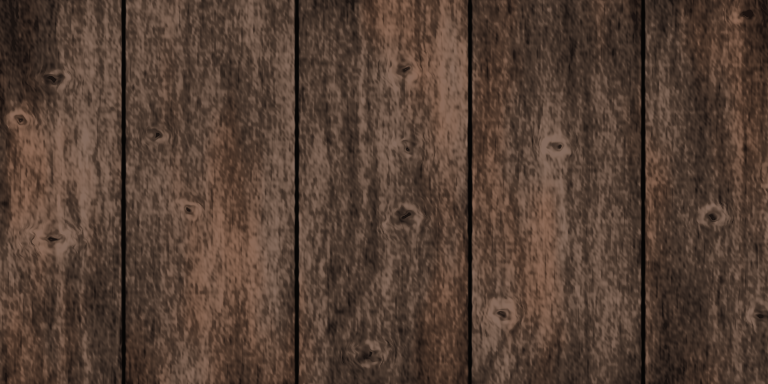
This texture is drawn by a Shadertoy shader. Its source:

```glsl
// Dark, weathered wooden planks standing upright, with grain, knots and narrow black gaps.

const float PLANK_WIDTH = 0.451;    // in canvas heights
const float FIRST_GAP = 0.322;
const float GAP_HALF_WIDTH = 0.0050;
const int KNOTS_PER_PLANK = 4;

const vec3 GAP_COLOR = vec3(0.025, 0.018, 0.016);
const vec3 DARK_WOOD = vec3(0.10, 0.073, 0.063);
const vec3 MID_WOOD = vec3(0.31, 0.238, 0.194);
const vec3 PALE_WOOD = vec3(0.52, 0.42, 0.365);
const vec3 WARM_TINT = vec3(1.06, 0.985, 0.93);

float hash(vec2 p) {
    vec3 q = fract(vec3(p.xyx) * 0.1031);
    q += dot(q, q.yzx + 33.33);
    return fract((q.x + q.y) * q.z);
}

float noise(vec2 p) {
    vec2 cell = floor(p), f = fract(p);
    f = f * f * (3.0 - 2.0 * f);
    float low = mix(hash(cell), hash(cell + vec2(1, 0)), f.x);
    float high = mix(hash(cell + vec2(0, 1)), hash(cell + vec2(1, 1)), f.x);
    return mix(low, high, f.y);
}

float fbm(vec2 p) {
    float sum = 0.0, weight = 0.5;
    for (int i = 0; i < 4; i++) {
        sum += weight * noise(p);
        p = p * 2.03 + 17.3;
        weight *= 0.5;
    }
    return sum / 0.9375;
}

// Tone change of the knots; also bends the grain position around each one.
float knots(vec2 p, float id, inout vec2 grain) {
    float tone = 0.0;
    for (int i = 0; i < KNOTS_PER_PLANK; i++) {
        vec2 seed = vec2(id * 7.0 + 61.0, float(i) * 13.0 + 5.0);
        if (hash(seed) > 0.72) continue;
        vec2 center = vec2(PLANK_WIDTH * mix(0.14, 0.86, hash(seed + 1.7)),
                           (float(i) + mix(0.1, 0.9, hash(seed + 3.1))) / float(KNOTS_PER_PLANK));
        float radius = mix(0.008, 0.016, hash(seed + 5.9));
        vec2 d = p - center;
        vec2 q = d / (radius * vec2(mix(1.0, 1.7, hash(seed + 8.3)), 1.0));
        q += 1.3 * (vec2(noise(p * 65.0), noise(p * 65.0 + 40.0)) - 0.5);
        float r = length(q);
        grain.x -= d.x * 0.6 * exp(-0.16 * r * r);
        float core = exp(-1.1 * r * r) * (0.65 + 0.35 * sin(r * 7.0));
        float halo = exp(-1.4 * (r - 1.7) * (r - 1.7)) * noise(p * 40.0 + seed);
        float smudge = exp(-0.10 * (q.x * q.x + 0.3 * q.y * q.y));
        tone += 0.50 * halo - 0.62 * core - 0.07 * smudge;
    }
    return tone;
}

// Fibres, growth lines, streaks and saw marks, centred on zero.
float grainTone(vec2 g, float id) {
    vec2 seed = vec2(id * 19.7 + 80.0, id * 5.3 + 40.0);
    g.x += 0.006 * (noise(g * vec2(6.0, 5.0) + seed) - 0.5);
    float bands = noise(g * vec2(13.0, 0.5) + seed + 3.0) - 0.5;
    float streaks = noise(g * vec2(48.0, 0.9) + seed) - 0.5;
    float fibres = fbm(g * vec2(105.0, 11.0) + seed) - 0.5;
    float fine = noise(g * vec2(165.0, 62.0) + seed) - 0.5;
    vec2 slanted = vec2(g.x + 0.35 * g.y, g.y);
    float flecks = noise(slanted * vec2(180.0, 105.0) + seed) - 0.5;
    float saw = noise(g * vec2(9.0, 130.0) + seed) - 0.5;

    float field = g.x * 7.0 + 2.6 * noise(g * vec2(5.0, 1.4) + seed);
    float rings = pow(0.5 + 0.5 * sin(field * 18.0), 4.0) - 0.27;
    float ringPatch = smoothstep(0.35, 0.75, noise(g * vec2(7.0, 1.3) + seed + 9.0));

    float pores = smoothstep(0.70, 0.94, noise(g * vec2(130.0, 26.0) + seed + 31.0));
    return 0.22 * bands + 0.24 * streaks + 0.27 * fibres + 0.28 * fine
         + 0.27 * flecks + 0.07 * saw - 0.13 * rings * ringPatch - 0.17 * pores;
}

vec3 woodColor(float tone) {
    tone = clamp(tone, 0.0, 1.0);
    vec3 lower = mix(DARK_WOOD, MID_WOOD, tone * 2.0);
    return mix(lower, PALE_WOOD, max(tone * 2.0 - 1.0, 0.0));
}

void mainImage(out vec4 fragColor, in vec2 fragCoord) {
    vec2 p = fragCoord / iResolution.y;
    float pixel = 1.0 / iResolution.y;

    // Position within the plank
    float along = (p.x - FIRST_GAP) / PLANK_WIDTH;
    float id = floor(along);
    vec2 local = vec2(fract(along) * PLANK_WIDTH, p.y);
    float edge = min(local.x, PLANK_WIDTH - local.x);

    // Wood tone: grain, stains, knots and worn edges
    vec2 grain = local;
    float knotTone = knots(local, id, grain);
    vec2 stainSeed = vec2(id * 11.3 + 70.0, id * 3.7 + 25.0);
    float stain = fbm(local * vec2(6.0, 3.0) + stainSeed) - 0.5;
    float tone = 0.655 + 0.08 * (hash(vec2(id + 20.0, 4.0)) - 0.5);
    tone += grainTone(grain, id) + 0.68 * stain + knotTone;
    float wear = smoothstep(0.45, 0.8, noise(vec2(id * 9.0 + 50.0, p.y * 28.0)));
    tone += 0.20 * wear * exp(-pow((edge - 0.009) / 0.004, 2.0));
    tone -= 0.22 * exp(-edge / 0.008);

    // Darkening towards the canvas border
    vec2 fromCenter = fragCoord / iResolution.xy * 2.0 - 1.0;
    tone -= 0.20 * dot(fromCenter * fromCenter, vec2(0.75, 1.0));

    vec3 color = woodColor(tone);
    float warmth = smoothstep(0.4, 0.75, fbm(local * vec2(7.0, 2.2) + stainSeed + 33.0));
    color *= mix(vec3(1.0), WARM_TINT, warmth);

    // Gap between planks, with a slightly rough edge
    float rough = 0.0022 * (noise(vec2(p.x * 8.0, p.y * 55.0)) - 0.5);
    float solid = smoothstep(-pixel, pixel, edge - GAP_HALF_WIDTH + rough);
    fragColor = vec4(mix(GAP_COLOR, color, solid), 1.0);
}
```
